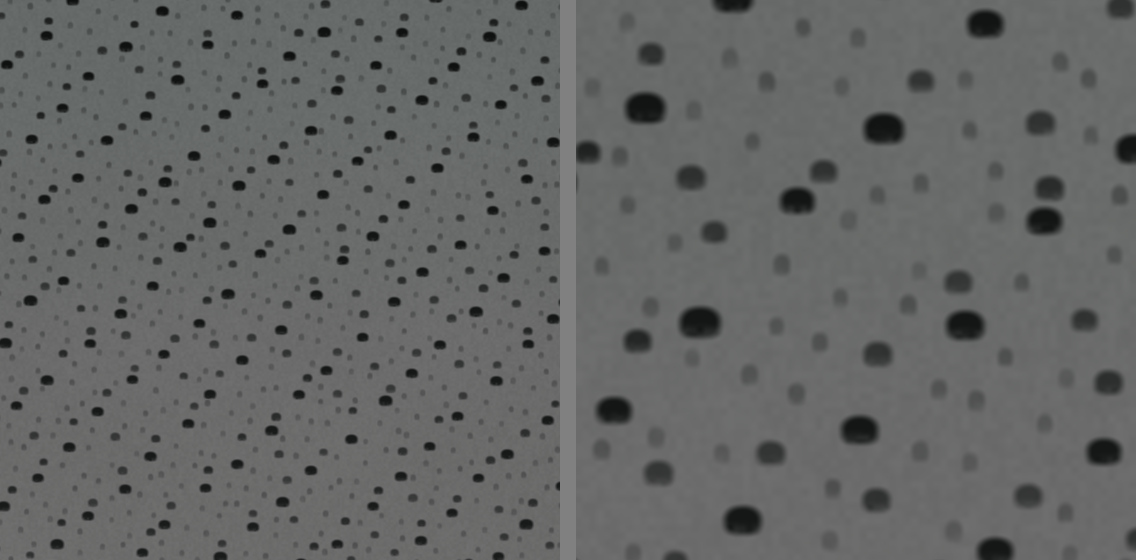
Left: the whole. Right: its middle third, enlarged.
Write a three.js fragment shader that draws this texture.

```glsl
#define CELLS 28.0
#define GRID_ANGLE 0.33
#define JITTER 0.58
#define LARGE_RADIUS vec2(0.0112, 0.0086)
#define MEDIUM_RADIUS vec2(0.0080, 0.0068)
#define SMALL_RADIUS vec2(0.0047, 0.0056)
#define EDGE_BLUR 0.0026
#define TOP_COLOR vec3(0.400, 0.418, 0.410)
#define BOTTOM_COLOR vec3(0.422, 0.422, 0.420)
#define INK_COLOR vec3(0.055, 0.062, 0.060)
#define GRAIN 0.022

varying vec2 vUv;

float hash(vec2 p) {
  vec3 q = fract(p.xyx * 0.1031);
  q += dot(q, q.yzx + 33.33);
  return fract((q.x + q.y) * q.z);
}

float valueNoise(vec2 p) {
  vec2 i = floor(p);
  vec2 f = fract(p);
  f = f * f * (3.0 - 2.0 * f);
  float low = mix(hash(i), hash(i + vec2(1.0, 0.0)), f.x);
  float high = mix(hash(i + vec2(0.0, 1.0)), hash(i + 1.0), f.x);
  return mix(low, high, f.y);
}

// Rounded pore with a domed top and a flatter bottom
float poreMask(vec2 p, vec2 radius) {
  vec2 q = abs(p) / radius;
  float power = p.y > 0.0 ? 2.2 : 3.2;
  float edge = pow(pow(q.x, power) + pow(q.y, power), 1.0 / power) - 1.0;
  float blur = EDGE_BLUR / radius.y;
  return 1.0 - smoothstep(-blur, blur, edge);
}

// Pore size and depth chosen so that large pores stay well apart
vec3 poreKind(vec2 cell) {
  float slot = floor(mod(cell.x + 3.0 * cell.y + 0.5, 7.0));
  float chance = hash(cell + 71.0);
  if (slot < 0.5) return vec3(LARGE_RADIUS, 1.0);
  bool medium = abs(slot - 3.0) < 0.5 || (abs(slot - 5.0) < 0.5 && chance < 0.35);
  if (medium) return vec3(MEDIUM_RADIUS, mix(0.62, 0.85, chance));
  return vec3(SMALL_RADIUS, chance < 0.06 ? 0.0 : mix(0.20, 0.34, chance));
}

// Darkness of the deepest pore covering a point
float poreDepth(vec2 uv) {
  float c = cos(GRID_ANGLE);
  float s = sin(GRID_ANGLE);
  mat2 turn = mat2(c, s, -s, c);
  vec2 gridPoint = turn * uv * CELLS + 60.0;
  vec2 home = floor(gridPoint);
  float depth = 0.0;
  for (int y = -1; y <= 1; y++) {
    for (int x = -1; x <= 1; x++) {
      vec2 cell = home + vec2(float(x), float(y));
      vec2 shift = vec2(hash(cell), hash(cell + 37.0)) - 0.5;
      vec2 offset = (gridPoint - cell - 0.5 - JITTER * shift) / CELLS;
      vec2 p = offset * turn;
      vec3 kind = poreKind(cell);
      vec2 radius = kind.xy * mix(0.88, 1.08, hash(cell + 13.0));
      // Light catches the ragged lower rim
      float rim = smoothstep(0.1, -0.9, p.y / radius.y);
      float ragged = valueNoise(p * 260.0 + cell * 9.0);
      float shade = kind.z * (1.0 - 0.36 * rim * ragged);
      depth = max(depth, shade * poreMask(p, radius));
    }
  }
  return depth;
}

void main() {
  vec3 color = mix(BOTTOM_COLOR, TOP_COLOR, smoothstep(0.15, 1.0, vUv.y));

  // Faint woven grain and broad unevenness
  float fine = valueNoise(vUv * 230.0) - 0.5;
  float streak = valueNoise(vUv * vec2(170.0, 70.0) + 19.0) - 0.5;
  float broad = valueNoise(vUv * 5.0 + 8.0) - 0.5;
  color += GRAIN * (fine + 0.5 * streak + 0.5 * broad);

  // Pores fade slightly toward the bottom
  float depth = poreDepth(vUv) * mix(0.88, 1.0, vUv.y);
  color = mix(color, INK_COLOR, depth);
  gl_FragColor = vec4(color, 1.0);
}
```
